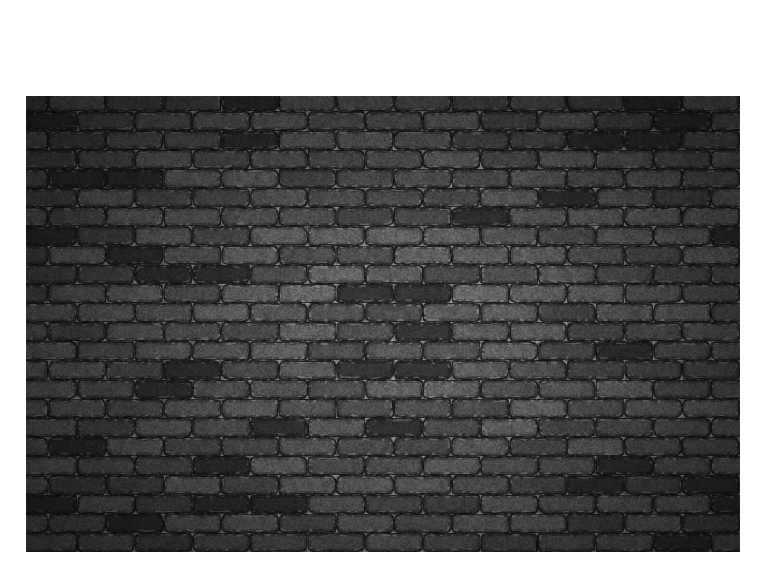
Reproduce this texture procedurally as a Shadertoy shader.

```glsl
float hash(vec2 p) {
    vec3 q = fract(vec3(p.xyx) * 0.1031);
    q += dot(q, q.yzx + 33.33);
    return fract((q.x + q.y) * q.z);
}

float noise(vec2 p) {
    vec2 i = floor(p), f = fract(p);
    f = f * f * (3.0 - 2.0 * f);
    return mix(mix(hash(i), hash(i + vec2(1, 0)), f.x),
               mix(hash(i + vec2(0, 1)), hash(i + vec2(1, 1)), f.x), f.y);
}

float roundedBox(vec2 p, vec2 halfSize, float radius) {
    vec2 d = abs(p) - halfSize + radius;
    return length(max(d, 0.0)) + min(max(d.x, d.y), 0.0) - radius;
}

// Grey level of the wall; p is measured in brick rows, pixel is one pixel in those units
float brickWall(vec2 p, float pixel) {
    const float brickLength = 3.008;
    float row = floor(p.y);
    float along = p.x / brickLength - 0.5 * mod(row, 2.0);
    vec2 id = vec2(floor(along), row) + 40.0;
    vec2 q = vec2((fract(along) - 0.5) * brickLength, fract(p.y) - 0.5);

    // Worn outline with a different radius at each corner
    vec2 wobble = vec2(noise(p * 4.0 + 90.0), noise(p * 4.0 + 170.0)) - 0.5;
    float radius = mix(0.1, 0.36, hash(id * 3.0 + sign(q) + 7.0));
    float d = roundedBox(q + 0.07 * wobble, vec2(1.435, 0.43), radius);

    // Brick face: mostly even tones, a few much darker
    float pick = hash(id + 11.3);
    float shade = pick < 0.09 ? 0.55 : mix(0.8, 1.1, hash(id + 57.7));
    float grain = 0.5 * noise(p * 13.0 + 300.0) + 0.3 * noise(p * 27.0 + 500.0)
                + 0.2 * noise(p * 2.5 + 700.0);
    float face = 0.37 * shade * (0.68 + 0.64 * grain);

    // Broken highlights and shadow along the rim
    float chips = smoothstep(0.55, 0.85, noise(p * vec2(5.0, 9.0) + 210.0));
    float rim = smoothstep(0.1, 0.02, abs(d + 0.05));
    face *= 1.0 - 0.25 * rim;
    face += 0.2 * rim * chips;

    // Dark crevices, with pale mortar where the joints widen
    float speck = noise(p * 9.0 + 800.0);
    float mortar = mix(0.07 + 0.14 * speck, 0.3 + 0.4 * speck, smoothstep(0.05, 0.15, d));
    return mix(face, mortar, smoothstep(-0.5, 0.5, d / pixel));
}

void mainImage(out vec4 fragColor, in vec2 fragCoord) {
    vec2 uv = fragCoord / iResolution.xy;
    const float rowHeight = 0.03325;
    vec2 p = (uv - vec2(0.0255, 0.0417)) * vec2(4.0 / 3.0, 1.0) / rowHeight;
    float grey = brickWall(p, 1.0 / (iResolution.y * rowHeight));

    // Soft pool of light that fades toward the borders
    vec2 fromLight = (uv - vec2(0.52, 0.43)) * vec2(2.25, 2.3);
    grey *= mix(0.31, 1.04, exp(-dot(fromLight, fromLight)));
    vec3 wallColor = grey * vec3(1.0, 0.995, 0.98);

    // White margin around the wall
    vec2 inside = min(uv - vec2(0.0339, 0.0417), vec2(0.9635, 0.8333) - uv);
    vec2 cover = clamp(inside * iResolution.xy + 0.5, 0.0, 1.0);
    fragColor = vec4(mix(vec3(1.0), wallColor, cover.x * cover.y), 1.0);
}
```
